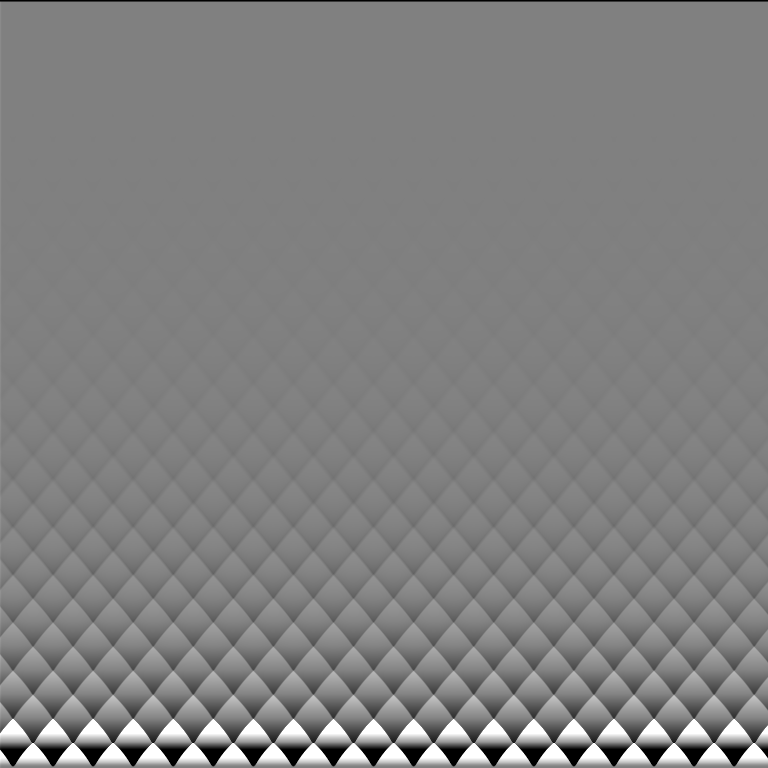
Write a WebGL 2 fragment shader that draws this pattern.

```glsl
#version 300 es
precision highp float;
// Two crossing families of sawtooth waves form a lattice of shaded diamonds.
// Contrast is strongest in the domes along the floor and decays with height,
// while the creases between the cells soften into flat grey.
uniform vec2 u_resolution;
out vec4 fragColor;

// Ramp that rises over each period and drops back over a soft width.
// Returns the ramp height and a smoothed period index.
vec2 softSaw(float phase, float width, float curve) {
    float t = fract(phase);
    float drop = smoothstep(1.0 - width, 1.0, t);
    return vec2(pow(t, curve) * (1.0 - drop), floor(phase) + 1.0 + drop);
}

void main() {
    vec2 uv = gl_FragCoord.xy / u_resolution;
    float pixel = 1.0 / u_resolution.y;

    // Lattice coordinates: apexes lie on whole rows, offset by half columns
    float column = uv.x * 19.17 - 0.824;
    float row = uv.y * 31.85 - 0.08;

    // Bulge the edges into pointed domes near the floor
    float f = fract(row);
    float bentRow = row - 0.4 * f * (1.0 - f) * exp(-0.15 * max(row, 0.0));

    // Crossing waves, with creases that widen with height
    float width = max(mix(0.03, 0.22, smoothstep(3.0, 16.0, row)), 45.0 * pixel);
    float curve = mix(1.0, 0.5, smoothstep(2.0, 10.0, row));
    float climb = 0.5 * (bentRow - 1.0);
    vec2 wave = softSaw(climb + column, width, curve)
              + softSaw(climb - column, width, curve);
    float shade = wave.x - 2.0 / (1.0 + curve) + 0.06;

    // Contrast: extra gain in the two lowest rows of cells, decay above
    float cellRow = wave.y + 1.0;
    float contrast = 0.28 * exp(-0.21 * (row - 3.0));
    contrast += 1.1 * (1.0 - smoothstep(2.0, 3.0, cellRow));
    contrast *= smoothstep(0.0, 0.008, uv.y);
    float grey = clamp(0.502 + contrast * shade, 0.0, 1.0);

    // Pale left border and black top border
    grey += 0.04 * (1.0 - smoothstep(0.001, 0.001 + pixel, uv.x));
    grey *= 1.0 - smoothstep(0.998 - 0.5 * pixel, 0.998 + 0.5 * pixel, uv.y);
    fragColor = vec4(vec3(grey), 1.0);
}
```
